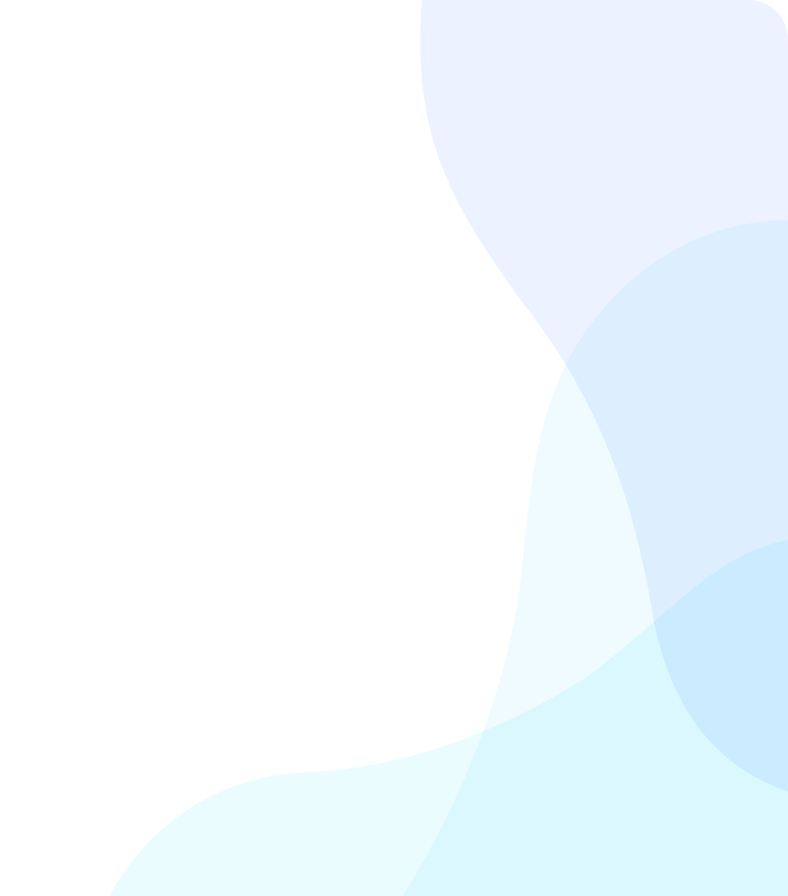
Reproduce this background procedurally as a WebGL 2 fragment shader.

```glsl
#version 300 es
precision highp float;
// Soft pastel background: three translucent waves overlapping on white.
uniform vec2 u_resolution;
out vec4 fragColor;

const vec3 WHITE = vec3(1.0);
const vec3 LAVENDER = vec3(0.925, 0.950, 1.0);
const vec3 ICE = vec3(0.936, 0.985, 1.0);
const vec3 AQUA = vec3(0.920, 0.988, 1.0);

vec2 bezier(vec2 a, vec2 b, vec2 c, vec2 d, float t) {
  float s = 1.0 - t;
  return s * s * s * a + 3.0 * s * s * t * b + 3.0 * s * t * t * c + t * t * t * d;
}

vec2 bezierTangent(vec2 a, vec2 b, vec2 c, vec2 d, float t) {
  float s = 1.0 - t;
  return s * s * (b - a) + 2.0 * s * t * (c - b) + t * t * (d - c);
}

// Approximate signed distance to a curve descending in y; positive on its right.
float curveSide(vec2 p, vec2 a, vec2 b, vec2 c, vec2 d) {
  float low = 0.0, high = 1.0;
  for (int i = 0; i < 18; i++) {
    float middle = 0.5 * (low + high);
    if (bezier(a, b, c, d, middle).y > p.y) low = middle;
    else high = middle;
  }
  float t = 0.5 * (low + high);
  vec2 tangent = normalize(bezierTangent(a, b, c, d, t));
  return dot(p - bezier(a, b, c, d, t), vec2(-tangent.y, tangent.x));
}

// Three joined curves; d and g are the joints.
float waveSide(vec2 p, vec2 a, vec2 b, vec2 c, vec2 d, vec2 e,
               vec2 f, vec2 g, vec2 h, vec2 i, vec2 j) {
  if (p.y > d.y) return curveSide(p, a, b, c, d);
  if (p.y > g.y) return curveSide(p, d, e, f, g);
  return curveSide(p, g, h, i, j);
}

// Positive inside a rounded upper right corner.
float cornerSide(vec2 p, vec2 corner, float radius) {
  return radius - length(max(p - corner + radius, 0.0));
}

float coverage(float side, float pixel) {
  return smoothstep(-0.7 * pixel, 0.7 * pixel, side);
}

// Multiplying the tints deepens every overlap.
vec3 glaze(vec3 base, vec3 tint, float amount) {
  return base * mix(WHITE, tint, amount);
}

void main() {
  float pixel = 1.0 / u_resolution.y;
  vec2 p = gl_FragCoord.xy * pixel;
  vec2 corner = vec2(u_resolution.x * pixel, 1.0);

  // Tall wave down the right side
  float lavender = waveSide(p,
    vec2(0.471, 1.000), vec2(0.458, 0.844), vec2(0.508, 0.764),
    vec2(0.594, 0.648), vec2(0.674, 0.542), vec2(0.710, 0.430),
    vec2(0.729, 0.310), vec2(0.749, 0.212), vec2(0.794, 0.147), vec2(0.878, 0.117));
  lavender = min(lavender, cornerSide(p, corner, 0.044));

  // Rounded hill rising from the lower right
  float ice = waveSide(p,
    vec2(0.879, 0.754), vec2(0.755, 0.754), vec2(0.668, 0.667),
    vec2(0.632, 0.594), vec2(0.589, 0.508), vec2(0.590, 0.411),
    vec2(0.577, 0.323), vec2(0.560, 0.223), vec2(0.514, 0.102), vec2(0.449, 0.000));

  // Low wave along the bottom, traced right to left with the axes swapped
  float aqua = -waveSide(p.yx,
    vec2(0.397, 0.878), vec2(0.380, 0.792), vec2(0.305, 0.740),
    vec2(0.242, 0.651), vec2(0.185, 0.560), vec2(0.143, 0.456),
    vec2(0.138, 0.341), vec2(0.134, 0.247), vec2(0.085, 0.169), vec2(0.000, 0.122));

  vec3 color = glaze(WHITE, LAVENDER, coverage(lavender, pixel));
  color = glaze(color, ICE, coverage(ice, pixel));
  color = glaze(color, AQUA, coverage(aqua, pixel));
  fragColor = vec4(color, 1.0);
}
```
